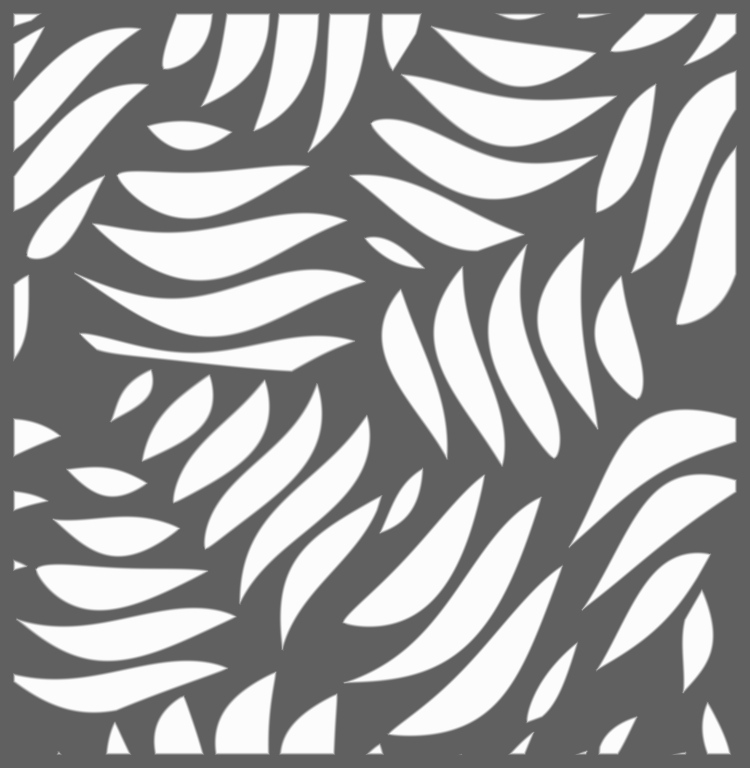
A Shadertoy shader for this pattern:

```glsl
const vec3 GROUND = vec3(0.378);
const vec3 LEAF = vec3(0.988);
const float BORDER = 0.0185;            // plain frame width
const float SOFTNESS = 0.0024;          // half width of the edge ramp
const float GRAIN_ANGLE = 0.62;         // prevailing leaf direction
const float ANGLE_SPREAD = 1.9;         // variation between groups
const vec2 GROUP_SIZE = vec2(0.37, 0.26);
const float JITTER = 0.62;
const float GROUP_GAP = 0.007;
const float CORNER_SHARPNESS = 70.0;    // higher gives more angular groups
const vec2 SPACING = vec2(0.064, 0.088);// range of distance between leaves
const float FULLNESS = 0.41;            // half width relative to spacing
const float BEND = 0.038;
const float BEND_FREQUENCY = 13.0;
const float WARP = 0.016;
const float REACH = 0.36;               // longest half leaf searched
const int STEPS = 26;
const float PI = 3.14159;

vec2 neighbours[25];                    // seeds relative to the current one

vec2 hash2(vec2 p) {
    vec2 k = vec2(dot(p, vec2(127.1, 311.7)), dot(p, vec2(269.5, 183.3)));
    return fract(sin(k) * 43758.5);
}

mat2 rotation(float a) {
    return mat2(cos(a), sin(a), -sin(a), cos(a));
}

vec2 seedPoint(vec2 id) {
    return (id + 0.5 + JITTER * (hash2(id) - 0.5)) * GROUP_SIZE;
}

// Rounded distance from a point to the outline of its group
float groupInset(vec2 p) {
    float sum = 0.0;
    for (int i = 0; i < 25; i++) {
        if (i == 12) continue;
        vec2 n = neighbours[i];
        float dist = dot(0.5 * n - p, normalize(n));
        sum += exp(-CORNER_SHARPNESS * dist);
    }
    return -log(sum) / CORNER_SHARPNESS - GROUP_GAP;
}

float leafProfile(float s, float skew) {
    return pow(max(sin(PI * pow(clamp(s, 0.0, 1.0), skew)), 0.0), 0.88);
}

// Signed distance to the leaves, negative inside
float leafDistance(vec2 q) {
    // Nearest group
    vec2 base = floor(q / GROUP_SIZE), id = base;
    float nearest = 10.0;
    for (int i = 0; i < 9; i++) {
        vec2 cell = base + vec2(i % 3 - 1, i / 3 - 1);
        float dist = length(seedPoint(cell) - q);
        if (dist < nearest) { nearest = dist; id = cell; }
    }
    vec2 seed = seedPoint(id);
    for (int i = 0; i < 25; i++)
        neighbours[i] = seedPoint(id + vec2(i % 5 - 2, i / 5 - 2)) - seed;

    // Direction, spacing and curve shared by the group
    vec2 r = hash2(id + 17.3), r2 = hash2(id + 41.9);
    mat2 turn = rotation((r.x - 0.5) * ANGLE_SPREAD);
    float spacing = mix(SPACING.x, SPACING.y, r.y);
    float phase = (r2.x - 0.5) * 2.4 + (r2.y < 0.3 ? PI : 0.0);
    vec2 local = (q - seed) * turn;
    float arg = BEND_FREQUENCY * local.x + phase;
    float across = local.y - BEND * (sin(arg) - sin(phase));
    float offset = 0.5 * floor(2.0 * r2.y) + 0.15 * r.x;
    float row = floor(across / spacing + offset);
    float centre = (row + 0.5 - offset) * spacing;

    // Ends of this leaf, where its centre line crosses the outline
    float start = REACH, end = -REACH, previous = -1.0;
    float stride = 2.0 * REACH / float(STEPS);
    for (int i = 0; i <= STEPS; i++) {
        float u = -REACH + float(i) * stride;
        float bend = BEND * (sin(BEND_FREQUENCY * u + phase) - sin(phase));
        float inset = groupInset(turn * vec2(u, centre + bend));
        float crossing = u - stride * inset / (inset - previous + 1e-5);
        if (previous < 0.0 && inset >= 0.0) start = min(start, crossing);
        if (previous >= 0.0 && inset < 0.0) end = crossing;
        previous = inset;
    }
    float span = end - start;
    if (span < 0.07) return 1.0;

    // Tapered body, scaled by its slope to a true distance
    vec2 vary = hash2(id * 7.0 + row);
    float skew = mix(0.72, 1.35, vary.x);
    float body = min(FULLNESS * spacing, 0.17 * span) * mix(0.9, 1.04, vary.y);
    float s = (local.x - start) / span;
    float width = body * leafProfile(s, skew);
    float taper = body * (leafProfile(s + 0.01, skew) - leafProfile(s - 0.01, skew));
    float side = across - centre;
    float slope = BEND * BEND_FREQUENCY * cos(arg) + sign(side) * taper / (0.02 * span);
    float d = (abs(side) - width) / sqrt(1.0 + slope * slope);
    d = max(d, max(start - local.x, local.x - end));
    return max(d, -groupInset(q - seed));
}

void mainImage(out vec4 fragColor, in vec2 fragCoord) {
    vec2 uv = fragCoord / iResolution.y;
    vec2 middle = 0.5 * iResolution.xy / iResolution.y;

    // Gentle warp keeps group outlines from running straight
    vec2 warped = uv + WARP * sin(uv.yx * vec2(9.0, 8.0) + vec2(1.3, 4.1));
    float d = leafDistance(rotation(-GRAIN_ANGLE) * warped + 3.7);

    // Frame
    vec2 outside = abs(uv - middle) - middle + BORDER;
    d = max(d, max(outside.x, outside.y));

    float soft = max(SOFTNESS, 0.75 / iResolution.y);
    fragColor = vec4(mix(LEAF, GROUND, smoothstep(-soft, soft, d)), 1.0);
}
```
